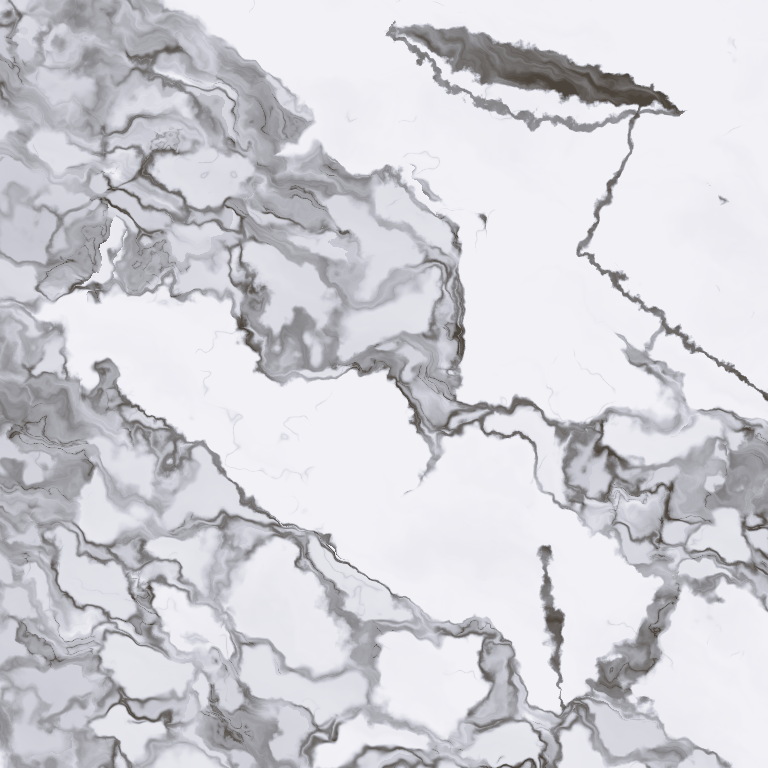
Give the GLSL for this texture, as a WebGL 2 fragment shader.

```glsl
#version 300 es
precision highp float;
// Brecciated marble: white stone fragments in a streaked grey matrix.
// Three sizes of warped cellular noise form the fragments along a tilted flow;
// layered sines bend their outlines and draw the haze, wisps and dark seams.
uniform vec2 u_resolution;
out vec4 fragColor;

const vec2 FLOW = vec2(0.87, -0.5);

vec2 hash2(vec2 p) {
    vec2 k = vec2(dot(p, vec2(127.1, 311.7)), dot(p, vec2(269.5, 183.3)));
    return fract(sin(k) * 43758.55);
}

// Layered, rotated and bent sines, roughly -1 to 1
float waves(vec2 p) {
    float sum = 0.0, amp = 0.5;
    for (int i = 0; i < 6; i++) {
        p = mat2(0.8, 0.6, -0.6, 0.8) * p * 1.7 + 3.1;
        vec2 s = sin(p + 1.3 * sin(p.yx * 0.63 + float(i)));
        sum += amp * s.x * s.y;
        amp *= 0.6;
    }
    return sum;
}

// Cellular noise: rounded border distance, cell hash, cell centre
vec4 cells(vec2 q, vec2 freq, float seed) {
    vec2 p = q * freq, base = floor(p), nearest = vec2(0.0), id = base;
    float best = 9.0;
    for (int y = -1; y <= 1; y++)
    for (int x = -1; x <= 1; x++) {
        vec2 c = base + vec2(x, y);
        vec2 r = c + 0.1 + 0.8 * hash2(c + seed) - p;
        if (dot(r, r) < best) { best = dot(r, r); nearest = r; id = c; }
    }
    float sum = 0.0;
    for (int y = -2; y <= 2; y++)
    for (int x = -2; x <= 2; x++) {
        vec2 c = id + vec2(x, y);
        vec2 r = c + 0.1 + 0.8 * hash2(c + seed) - p;
        vec2 gap = r - nearest;
        if (dot(gap, gap) > 1e-4)
            sum += exp(-24.0 * dot(0.5 * (r + nearest), normalize(gap)));
    }
    float edge = -log(sum) / 24.0;
    return vec4(edge / freq.y, hash2(id + seed + 17.0).x, (p + nearest) / freq);
}

float bell(float x, float width) { return exp(-x * x / (width * width)); }

// How crushed the stone is, in flow coordinates
float crushing(vec2 q) {
    float bands = max(bell(q.y - 0.07, 0.13), bell(q.y + 0.29, 0.07));
    float low = 0.6 * (1.0 - smoothstep(-0.4, -0.3, q.y));
    float left = 0.85 * (1.0 - smoothstep(-0.6, -0.35, q.x));
    float right = 0.5 * smoothstep(0.3, 0.5, q.x) * (1.0 - smoothstep(0.1, 0.25, q.y));
    return max(max(bands, low), max(left, right));
}

// Signed distance of a fragment; cells not kept count as outside
float fragment(float edge, float inset, bool kept) {
    return (kept ? edge : -edge) - inset;
}

float seam(vec2 p, vec2 a, vec2 b, float width) {
    vec2 v = b - a;
    float d = length(p - a - v * clamp(dot(p - a, v) / dot(v, v), 0.0, 1.0));
    return 1.0 - smoothstep(width * 0.4, width * 1.5, d);
}

vec3 stoneColour(float tone) {
    vec3 c = mix(vec3(0.30, 0.27, 0.24), vec3(0.58, 0.58, 0.60), clamp((tone - 0.30) / 0.28, 0.0, 1.0));
    c = mix(c, vec3(0.80, 0.80, 0.84), clamp((tone - 0.58) / 0.22, 0.0, 1.0));
    return mix(c, vec3(0.945, 0.945, 0.965), clamp((tone - 0.80) / 0.145, 0.0, 1.0));
}

void main() {
    vec2 p = gl_FragCoord.xy / u_resolution;
    vec2 q = vec2(dot(p - 0.5, FLOW), dot(p - 0.5, vec2(-FLOW.y, FLOW.x)));
    vec2 bend = vec2(waves(q * 9.0), waves(q * 9.0 + 19.0));
    float jag = waves(q * 55.0);
    q += 0.055 * bend + 0.006 * jag;

    float crushed = crushing(q);
    float patches = waves(q * 12.0 + 40.0);
    float haze = waves(q * vec2(5.0, 14.0) + 7.0);
    float streak = waves(q * vec2(14.0, 55.0) + 23.0);

    // Fragments of three sizes, the smaller ones filling the gaps
    vec4 big = cells(q, vec2(2.6, 4.2), 3.0);
    vec4 mid = cells(q, vec2(7.0, 11.0), 31.0);
    vec4 small = cells(q, vec2(15.0, 24.0), 57.0);
    float leftGrey = 1.0 - smoothstep(-0.5, -0.25, q.x);
    float dBig = fragment(big.x, mix(-0.014, 0.03, crushed) + 0.02 * patches,
                          crushing(big.zw) < 0.25 + 0.5 * big.y);
    float dMid = fragment(mid.x, 0.005 + 0.006 * crushed + 0.008 * haze, mid.y > 0.26 + 0.4 * leftGrey);
    dMid = min(dMid, -dBig - 0.008);
    float dSmall = fragment(small.x, 0.003 + 0.005 * patches, small.y > 0.5 + 0.2 * leftGrey);
    dSmall = min(dSmall, -max(dBig, dMid) - 0.005);
    float d = max(dBig, max(dMid, dSmall));

    // Grey matrix with wisps and dark outlines
    float wisp = exp(-30.0 * abs(waves(q * vec2(8.0, 24.0) + 61.0))) * smoothstep(0.0, 0.35, patches);
    float outline = bell(d + 0.002, 0.0035) * smoothstep(-0.05, 0.4, haze + 0.5 * bend.x);
    float matrixTone = 0.70 + 0.22 * haze + 0.17 * streak - 0.26 * wisp;

    // Clear stone with faint clouds and hairlines
    float hairline = exp(-70.0 * abs(bend.y)) * smoothstep(0.1, 0.4, patches);
    float clearTone = 0.945 + 0.03 * haze - 0.10 * hairline;
    if (dMid > dBig) clearTone -= 0.10 * mid.y * mid.y;
    if (dSmall > max(dBig, dMid)) clearTone -= 0.13 * small.y;
    float soft = 0.003 + 0.007 * smoothstep(0.0, 0.4, -patches);
    float tone = mix(matrixTone, clearTone, smoothstep(-soft, soft, d)) - 0.36 * outline;

    // Dark lens with a thin arc below it, and jagged seams
    vec2 w = p + 0.018 * bend + 0.008 * jag;
    vec2 l = vec2(dot(w - vec2(0.69, 0.91), vec2(0.97, -0.24)), dot(w - vec2(0.69, 0.91), vec2(0.24, 0.97)));
    float taper = 1.0 - l.x * l.x / 0.04;
    float lens = smoothstep(-0.003, 0.004, 0.032 * taper - abs(l.y));
    float arc = (1.0 - smoothstep(0.002, 0.006, abs(l.y + 0.062 * taper))) * step(0.0, taper);
    tone = mix(tone, mix(0.58, 0.34, smoothstep(-0.2, 0.08, l.x)) + 0.2 * streak, lens);
    float width = 0.004 + 0.004 * patches;
    float seams = max(seam(w, vec2(0.85, 0.89), vec2(0.76, 0.67), width),
                      seam(w, vec2(0.76, 0.67), vec2(1.0, 0.48), width));
    seams = max(seams, seam(w, vec2(0.70, 0.28), vec2(0.74, 0.08), width * 1.6));
    tone = mix(tone, 0.36 + 0.2 * streak, 0.85 * max(seams, 0.8 * arc));

    fragColor = vec4(stoneColour(tone), 1.0);
}
```
